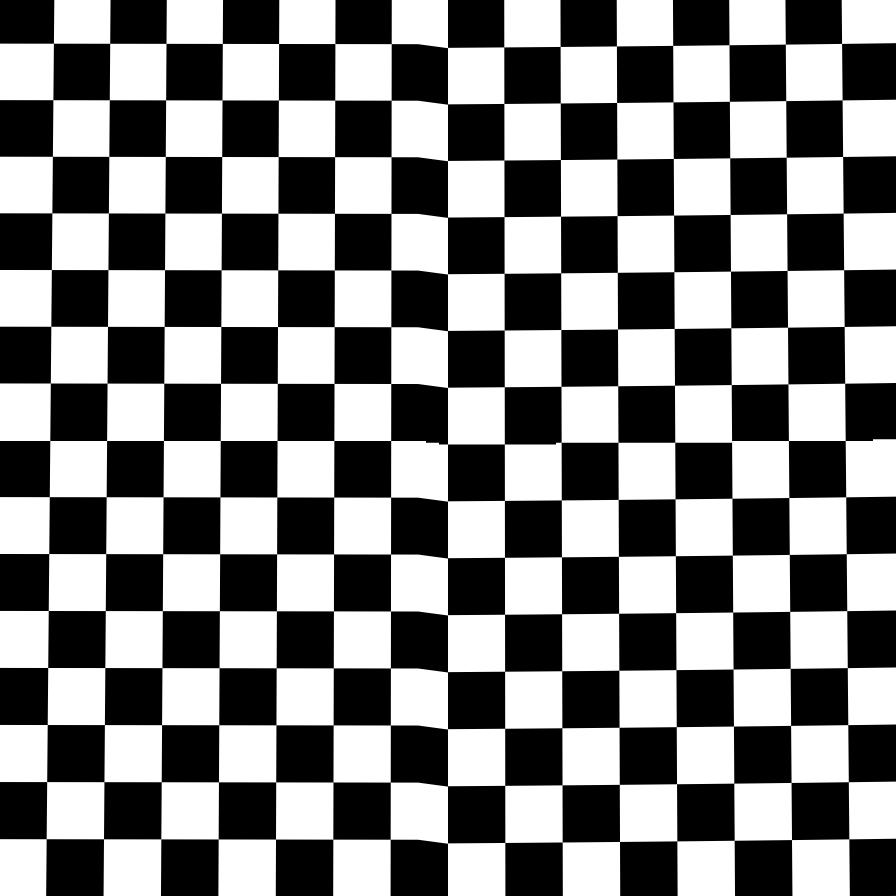
Give the GLSL for this pattern, as a Shadertoy shader.

```glsl
// A black and white checkerboard, about 16 by 16, seen with a slight perspective.
// Rows sag toward a vertical crease at mid-canvas; the middle row edge is stepped.
// Each axis is a box-filtered square wave, and their product gives the checks.

#define CELL 0.06342         // cell size at the centre, in canvas heights
#define COLUMN_SPREAD 0.0013 // column growth per canvas height, downward
#define ROW_SPREAD 0.00041   // row growth per row, downward
#define STEP_SIZE 0.001953125 // height of one stair on the middle edge
#define CREASE_START -0.0333 // where the steep fall begins, from the centre
#define FLAT_LEVEL -4.1      // row level where the fall begins, in steps
#define CREASE_LEVEL -2.016  // row level at the crease, in steps

// Downward shift of the rows, in steps, at x measured from the centre.
float rowSag(float x) {
    float drift = FLAT_LEVEL + 0.7 * (x - CREASE_START);
    float fall = mix(FLAT_LEVEL, CREASE_LEVEL + 0.2, 1.0 - x / CREASE_START);
    float rise = CREASE_LEVEL - 3.58 * x - 3.5 * x * x;
    float left = x < CREASE_START ? drift : fall;
    return x < 0.0 ? left : rise;
}

// Row coordinate at a depth below the centre, widening downward.
float rowCoordinate(float depth) {
    float row = depth / CELL;
    return row - ROW_SPREAD * row * row;
}

// Square wave: +1 in even cells, -1 in odd ones, with edges of the given width.
float softSquare(float t, float width) {
    float edgeDistance = 0.5 - abs(mod(t + 0.5, 2.0) - 1.0);
    return clamp(2.0 * edgeDistance / width, -1.0, 1.0);
}

void mainImage(out vec4 fragColor, in vec2 fragCoord) {
    // Centred canvas coordinates, y pointing down
    vec2 p = fragCoord / iResolution.xy - 0.5;
    p.y = -p.y;
    vec2 pixel = 1.0 / iResolution.xy;

    // Columns fan out from the central crease
    float columnSize = CELL + COLUMN_SPREAD * p.y;
    float column = p.x / columnSize;

    // Rows follow the sag; the middle edge follows it in whole steps
    float sag = rowSag(p.x);
    float row = rowCoordinate(p.y - sag * STEP_SIZE);
    if (abs(row) < 0.5) {
        row = rowCoordinate(p.y - floor(sag + 0.5) * STEP_SIZE);
    }

    // Matching signs are black, opposite signs white
    float checks = softSquare(column, pixel.x / columnSize)
                 * softSquare(row, pixel.y / CELL);
    fragColor = vec4(vec3(0.5 - 0.5 * checks), 1.0);
}
```
